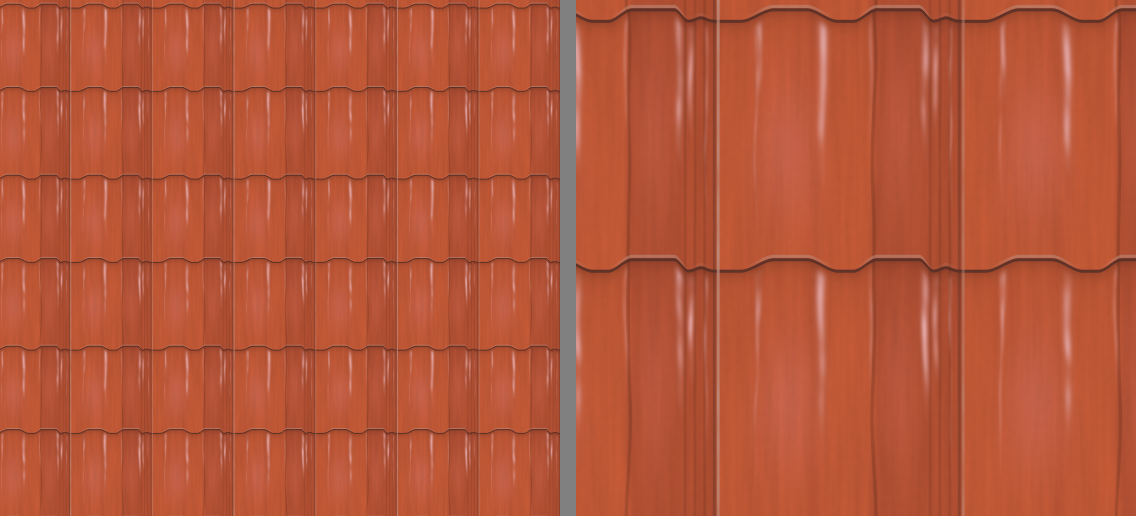
Left: the whole. Right: its middle third, enlarged.
Reproduce this texture procedurally as a Shadertoy shader.

```glsl
// Glazed clay roof tiles: wavy overlapping courses with glossy vertical streaks.
// Each tile is shaded from a profile across its width, stretched gradient noise
// and Gaussian glints; finish and course height alternate over two by two tiles.

#define TILES vec2(6.857, 6.034)   // repeats across and down
#define ORIGIN vec2(0.866, 0.068)  // first joint, in tiles from the top left
#define COURSE_SHIFT 0.026         // alternate courses are this much shorter
#define WAVE_HEIGHT 0.045          // rise of the overlap edge
#define JOINT_WIDTH 0.006          // half width of joints and edges
#define GRAIN 0.055                // strength of the glaze streaking
#define GLOSS 0.95                 // strength of the glints

const vec3 CLAY   = vec3(0.745, 0.340, 0.205);
const vec3 SHADE  = vec3(0.675, 0.300, 0.190);
const vec3 GLOW   = vec3(0.770, 0.385, 0.300);
const vec3 GLINT  = vec3(0.880, 0.640, 0.630);
const vec3 MORTAR = vec3(0.740, 0.550, 0.490);
const vec3 GAP    = vec3(0.330, 0.180, 0.150);

vec2 gradientAt(vec2 cell) {
    vec3 h = fract(cell.xyx * vec3(0.1031, 0.1030, 0.0973));
    h += dot(h, h.yzx + 33.33);
    float angle = 6.2832 * fract((h.x + h.y) * h.z);
    return vec2(cos(angle), sin(angle));
}

float gradientNoise(vec2 p) {
    vec2 i = floor(p), f = p - i;
    vec2 s = f * f * f * (f * (f * 6.0 - 15.0) + 10.0);
    vec2 e = vec2(0.0, 1.0);
    float a = dot(gradientAt(i), f);
    float b = dot(gradientAt(i + e.yx), f - e.yx);
    float c = dot(gradientAt(i + e.xy), f - e.xy);
    float d = dot(gradientAt(i + e.yy), f - e.yy);
    return mix(mix(a, b, s.x), mix(c, d, s.x), s.y);
}

// Antialiased line that fades once thinner than a pixel
float line(float dist, float halfWidth, float px) {
    float w = max(halfWidth, 0.5 * px);
    return clamp((w - abs(dist)) / px + 0.5, 0.0, 1.0) * min(1.0, 2.0 * halfWidth / px);
}

float bell(float x, float width) {
    return exp(-x * x / (width * width));
}

// Two raised rolls and a small lip across the tile
float rolls(float u) {
    return smoothstep(0.09, 0.23, u) - smoothstep(0.36, 0.49, u)
         + smoothstep(0.55, 0.65, u) - smoothstep(0.82, 0.88, u)
         + 0.3 * bell(u - 0.93, 0.03);
}

// Wandering glint: starts at the upper edge, fades over its reach, breaks up below
float streak(vec2 q, float centre, float width, float reach, vec2 seed) {
    float wander = 0.018 * gradientNoise(vec2(centre * 37.0, q.y * 3.0) + seed);
    float broken = 0.6 + 0.9 * gradientNoise(vec2(centre * 53.0, q.y * 7.0) + seed);
    float fade = smoothstep(0.01, 0.06, q.y) * (1.0 - smoothstep(0.45 * reach, reach, q.y));
    float taper = width * mix(1.0, 0.55, q.y);
    return bell(q.x - centre - wander, taper) * fade * clamp(broken, 0.0, 1.0);
}

void mainImage(out vec4 fragColor, in vec2 fragCoord) {
    vec2 uv = fragCoord / iResolution.xy;
    vec2 px = TILES / iResolution.xy;
    vec2 p = vec2(uv.x, 1.0 - uv.y) * TILES - ORIGIN;

    // Tile coordinates: u across, t down from the overlap edge
    float column = floor(p.x), u = p.x - column;
    float raised = rolls(u);
    float y = mod(p.y - WAVE_HEIGHT * (0.5 - raised), 2.0);
    float shortCourse = 1.0 - COURSE_SHIFT;
    float course = step(shortCourse, y);
    float t = y - course * shortCourse;
    float span = mix(shortCourse, 1.0 + COURSE_SHIFT, course);
    vec2 q = vec2(u, t);
    vec2 parity = vec2(mod(column, 2.0), course);
    vec2 seed = parity * vec2(71.0, 43.0) + 9.0;

    // Broad shading of the rolls and channels
    float bend = 0.02 * gradientNoise(vec2(3.0, t * 2.5) + seed);
    float dark = 0.9 * smoothstep(0.61, 0.65, u + bend);
    dark += 0.35 * bell(u - 0.39 - bend, 0.035) + 0.25 * bell(u - 0.16, 0.03);
    dark += 0.25 * (1.0 - smoothstep(0.0, 0.5, t));
    vec3 col = mix(CLAY, SHADE, clamp(dark, 0.0, 1.2));
    float sheen = bell(u - 0.29 - bend, 0.12) * bell(t - 0.56, 0.26);
    sheen += 0.5 * bell(u - 0.74, 0.08) * bell(t - 0.5, 0.35);
    col = mix(col, GLOW, 0.85 * sheen);

    // Glaze drawn down the tile, with fine ribs at the right side
    float grain = gradientNoise(vec2(u * 22.0, t * 1.8) + seed)
                + 0.6 * gradientNoise(vec2(u * 55.0, t * 4.0) + seed * 1.7)
                + 0.3 * gradientNoise(q * 38.0 + seed);
    col *= 1.0 + GRAIN * grain;
    float ribs = line(u - 0.635 - bend, 0.007, px.x);
    for (int i = 0; i < 3; i++) ribs += 0.7 * line(u - 0.865 - 0.04 * float(i), 0.006, px.x);
    col *= 1.0 - 0.13 * ribs;

    // Glints on the shoulders of the rolls
    float shine = 0.75 * streak(q, 0.165, 0.012, 0.38, seed);
    shine += 0.35 * streak(q, 0.155, 0.009, 0.95, seed + 5.0);
    shine += streak(q, 0.425, 0.019, 0.75, seed);
    shine += 0.45 * streak(q, 0.625, 0.009, 0.55, seed);
    shine += 1.1 * streak(q, 0.842, 0.016, 0.62, seed);
    shine += 0.95 * streak(q, 0.888, 0.013, 0.48, seed);
    shine += 0.4 * streak(q, 0.950, 0.008, 0.90, seed);
    col = mix(col, GLINT, clamp(GLOSS * shine, 0.0, 1.0));

    // Overlap: cast shadow, pale lip above, dark gap below
    float edge = t < 0.5 * span ? t : t - span;
    col *= 1.0 - 0.22 * exp(-t / 0.03);
    col = mix(col, MORTAR, 0.55 * clamp(raised, 0.0, 1.0) * line(edge + 0.009, JOINT_WIDTH, px.y));
    col = mix(col, GAP, 0.8 * line(edge - 0.004, JOINT_WIDTH, px.y));

    // Side joint, alternately bright and dull, with worn stretches
    float side = u < 0.5 ? u : u - 1.0;
    float jointParity = mod(floor(p.x + 0.5), 2.0);
    float wear = 0.8 + 0.5 * gradientNoise(vec2(jointParity * 13.0, p.y * 7.0));
    col = mix(col, GAP, 0.35 * line(side + 0.016, JOINT_WIDTH, px.x));
    col = mix(col, MORTAR, mix(0.95, 0.55, jointParity) * wear * line(side, JOINT_WIDTH, px.x));

    fragColor = vec4(clamp(col, 0.0, 1.0), 1.0);
}
```
